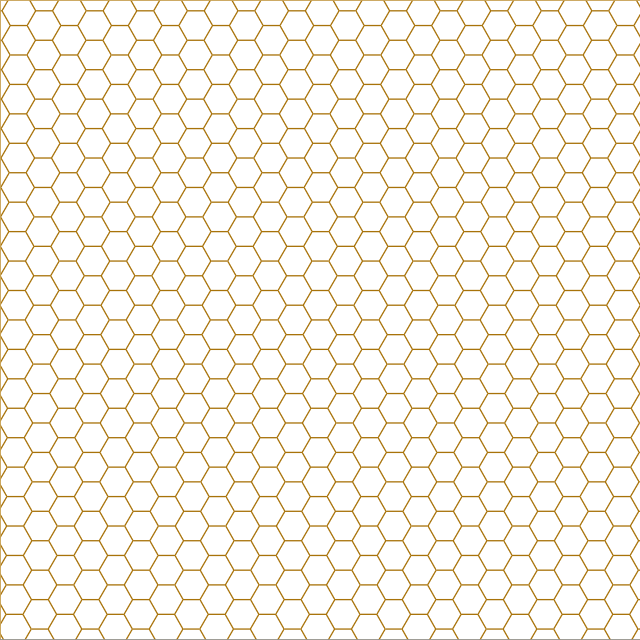
A Shadertoy shader for this pattern:

```glsl
#define PITCH vec2(0.0790, 0.0460)     // repeat of one column pair, one row
#define ANCHOR vec2(0.0691, 1.0061)    // centre of one cell
#define LEAN 0.0072                    // sideways drift per unit of height
#define LINE_WIDTH 0.00205
#define EDGE_WIDTH 0.0014
#define PAPER vec3(1.0)
#define GOLD vec3(0.66, 0.45, 0.04)
#define EDGE_TAN vec3(0.78, 0.63, 0.32)
#define EDGE_GREY vec3(0.58, 0.57, 0.54)

const float SQRT3 = sqrt(3.0);

// Offset from the nearest centre of a flat-topped hexagon grid, cell height 1
vec2 nearestCell(vec2 p) {
    vec2 period = vec2(SQRT3, 1.0);
    vec2 a = mod(p + 0.5 * period, period) - 0.5 * period;
    vec2 b = mod(p, period) - 0.5 * period;
    return dot(a, a) < dot(b, b) ? a : b;
}

// Distance from inside a unit-height hexagon to its border
float hexBorder(vec2 p) {
    p = abs(p);
    return 0.5 - max(p.y, dot(p, vec2(0.5 * SQRT3, 0.5)));
}

// Pixel coverage of a band reaching halfWidth from distance zero
float coverage(float dist, float halfWidth, float pixel) {
    return clamp(0.5 + (halfWidth - dist) / pixel, 0.0, 1.0);
}

void mainImage(out vec4 fragColor, in vec2 fragCoord) {
    float pixel = 1.0 / iResolution.y;
    vec2 uv = fragCoord * pixel;

    // Leaning honeycomb
    vec2 p = uv - ANCHOR;
    p.x -= LEAN * p.y;
    vec2 cell = nearestCell(p / vec2(PITCH.x / SQRT3, PITCH.y));
    float dist = hexBorder(cell) * PITCH.y;
    vec3 color = mix(PAPER, GOLD, coverage(dist, 0.5 * LINE_WIDTH, pixel));

    // Thin rules on the left, top and bottom edges
    float tanEdge = min(uv.x, 1.0 - uv.y);
    color = mix(color, EDGE_TAN, coverage(tanEdge, EDGE_WIDTH, pixel));
    color = mix(color, EDGE_GREY, coverage(uv.y, EDGE_WIDTH, pixel));

    fragColor = vec4(color, 1.0);
}
```
